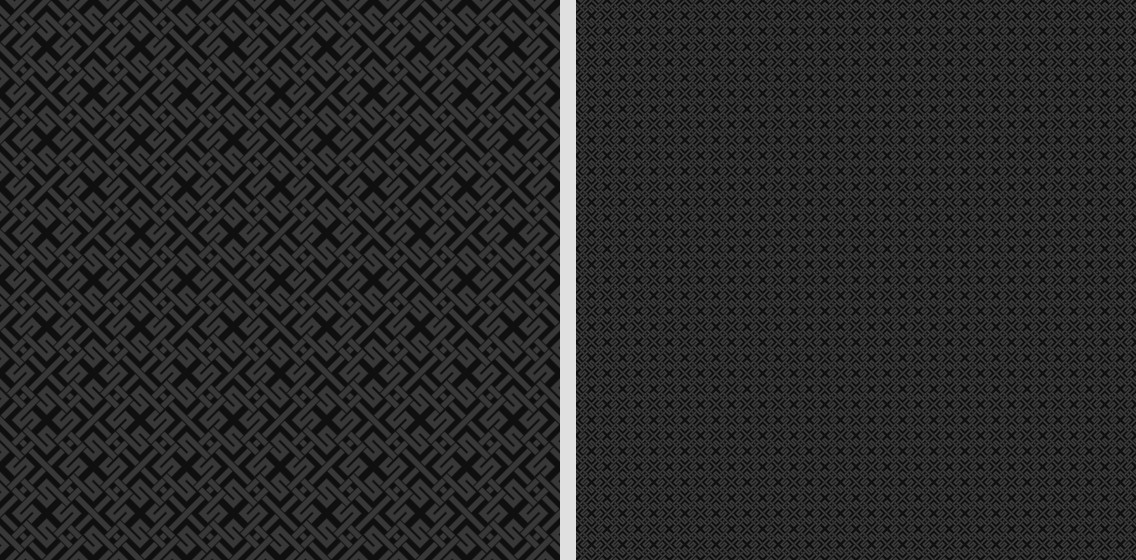
Left, the tile; right, the same tile 3 across and 3 down.
A WebGL 2 fragment shader for this pattern:

```glsl
#version 300 es
precision highp float;
// Dark diagonal key fret: interlaced S-shaped spirals with straight bars woven beneath them.

uniform vec2 u_resolution;
out vec4 outColor;

const float HALF_BAR = 0.3; // half the bar width; a repeat is seven units
const float GAP = 0.1;      // dark seam beside an upper bar

// Distance to a square-capped bar running along x or y from a to b.
float bar(vec2 p, vec2 a, vec2 b) {
  vec2 d = abs(p - 0.5 * (a + b)) - 0.5 * abs(b - a) - HALF_BAR;
  return length(max(d, 0.0)) + min(max(d.x, d.y), 0.0);
}

float cover(float d, float softness) {
  return clamp(0.5 - d / softness, 0.0, 1.0);
}

// Lays an upper bar over the light mask, with a dark seam around it.
float layOver(float light, float d, float seam, float softness) {
  light *= 1.0 - cover(seam - GAP, softness);
  return max(light, cover(d, softness));
}

void main() {
  // Twelve nodes per side, turned 45 degrees.
  vec2 uv = gl_FragCoord.xy / u_resolution * 12.0;
  vec2 fret = 3.5 * vec2(uv.x + uv.y, uv.x - uv.y);
  float softness = 1.3 * 59.4 / min(u_resolution.x, u_resolution.y);

  // Straight bars cross between the dark nodes; the upper one changes direction.
  vec2 crossing = mod(fret, 7.0) - 3.5;
  bool rising = mod(floor(fret.x / 7.0), 2.0) < 0.5;
  vec2 strip = abs(rising ? crossing : crossing.yx) - HALF_BAR;
  float light = cover(strip.x, softness);
  light = layOver(light, strip.y, strip.y, softness);

  // Four spirals turn around each dark node; gather those of the nearby nodes.
  vec2 local = fret - 7.0 * floor(fret / 7.0 + 0.5);
  float near = 0.68;
  float middle = 1.5;
  float far = 2.32;
  float body = 1e3;
  float upper = 1e3;
  float upperSeam = 1e3;
  for (int j = -1; j <= 1; j++) {
    for (int i = -1; i <= 1; i++) {
      vec2 q = local - 7.0 * vec2(i, j);
      for (int turn = 0; turn < 4; turn++) {
        // Core, two hooks and the long bar beside the node
        body = min(body, bar(q, vec2(near, middle), vec2(far, middle)));
        body = min(body, bar(q, vec2(near), vec2(near, middle)));
        body = min(body, bar(q, vec2(far, middle), vec2(far)));
        body = min(body, bar(q, vec2(near), vec2(7.0 - far, near)));
        // Outer long bar, passing over two neighbours
        upper = min(upper, bar(q, vec2(-near, far), vec2(far)));
        upperSeam = min(upperSeam, bar(q, vec2(-near, far), vec2(0.9, far)));
        q = vec2(q.y, -q.x);
      }
    }
  }

  // Spirals lie over the straight bars, and the outer long bars over everything.
  light = layOver(light, body, body, softness);
  light = layOver(light, upper, upperSeam, softness);

  vec3 ground = vec3(0.06);
  vec3 charcoal = vec3(0.218);
  outColor = vec4(mix(ground, charcoal, light), 1.0);
}
```
